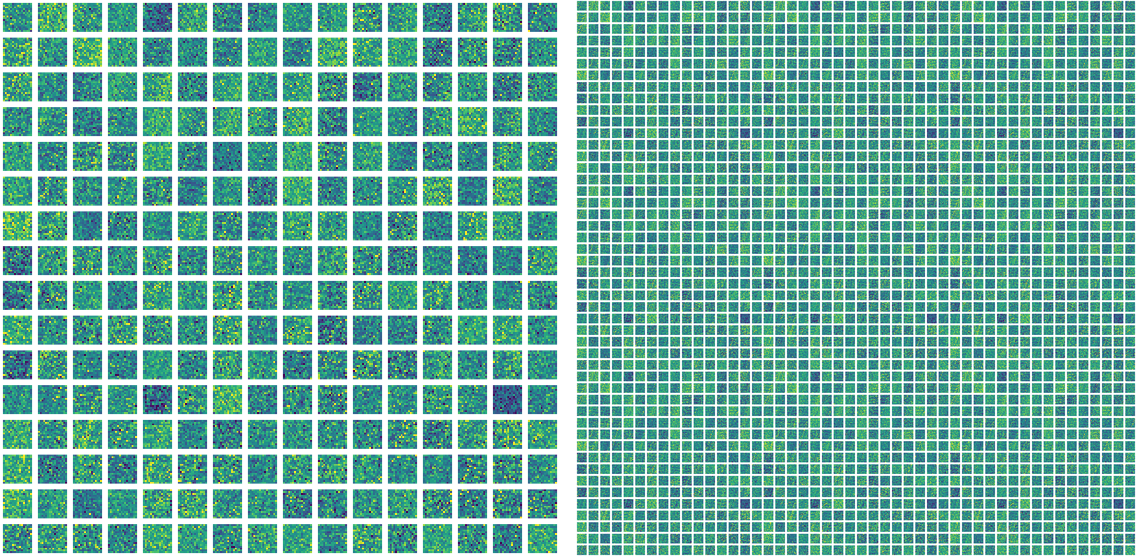
Left: one tile. Right: repeated 3 by 3.
Write a WebGL 2 fragment shader that draws this pattern.

```glsl
#version 300 es
precision highp float;

uniform vec2 u_resolution;
out vec4 fragColor;

const float REPEATS = 16.0;     // squares across and down
const float TEXELS = 16.0;      // colour blocks along a square side
const float SQUARE_SIZE = 0.834; // side of a square within its cell
const int SAMPLES = 3;          // samples per axis for smoothing
const vec3 PAPER = vec3(1.0);

float hash(vec2 p) {
  return fract(sin(dot(p, vec2(127.1, 311.7))) * 43758.5453);
}

// Normally distributed value with mean 0 and deviation 1
float gaussian(vec2 p) {
  float radius = sqrt(-2.0 * log(max(hash(p), 0.0001)));
  return radius * cos(6.28319 * hash(p + vec2(37.31, 91.73)));
}

// Dark violet through teal and green to yellow
vec3 heatColor(float t) {
  vec3 stops[9] = vec3[9](
    vec3(0.27, 0.01, 0.33), vec3(0.28, 0.17, 0.47), vec3(0.23, 0.32, 0.55),
    vec3(0.17, 0.44, 0.56), vec3(0.13, 0.57, 0.55), vec3(0.16, 0.68, 0.50),
    vec3(0.36, 0.79, 0.39), vec3(0.67, 0.86, 0.20), vec3(0.99, 0.91, 0.14));
  float x = clamp(t, 0.0, 1.0) * 8.0;
  int i = min(int(x), 7);
  return mix(stops[i], stops[i + 1], x - float(i));
}

// Noise value of one block; each square has its own mean and contrast
float blockValue(vec2 cell, vec2 texel) {
  float mean = 0.525 + 0.055 * gaussian(cell + 503.5);
  float contrast = mix(0.14, 0.215, hash(cell + 811.3));
  return mean + contrast * gaussian(cell * TEXELS + texel + 0.5);
}

// Colour of the block under a point given in square units
vec3 blockColor(vec2 cell, vec2 p) {
  vec2 texel = clamp(floor(p * TEXELS), 0.0, TEXELS - 1.0);
  return heatColor(blockValue(cell, texel));
}

// Coverage of the centred square, one pixel soft at its edge
float squareMask(vec2 local, vec2 pixel) {
  vec2 inside = 0.5 * SQUARE_SIZE - abs(local - 0.5);
  vec2 cover = clamp(inside / pixel + 0.5, 0.0, 1.0);
  return cover.x * cover.y;
}

void main() {
  vec2 grid = gl_FragCoord.xy / u_resolution * REPEATS;
  vec2 pixel = REPEATS / u_resolution;
  vec2 cell = mod(floor(grid), REPEATS);
  vec2 local = fract(grid);

  // Average over a narrow footprint to keep the blocks crisp
  vec3 blocks = vec3(0.0);
  for (int j = 0; j < SAMPLES; j++) {
    for (int i = 0; i < SAMPLES; i++) {
      vec2 offset = (vec2(i, j) + 0.5) / float(SAMPLES) - 0.5;
      vec2 p = (local + 0.5 * offset * pixel - 0.5) / SQUARE_SIZE + 0.5;
      blocks += blockColor(cell, p);
    }
  }
  blocks /= float(SAMPLES * SAMPLES);

  fragColor = vec4(mix(PAPER, blocks, squareMask(local, pixel)), 1.0);
}
```
